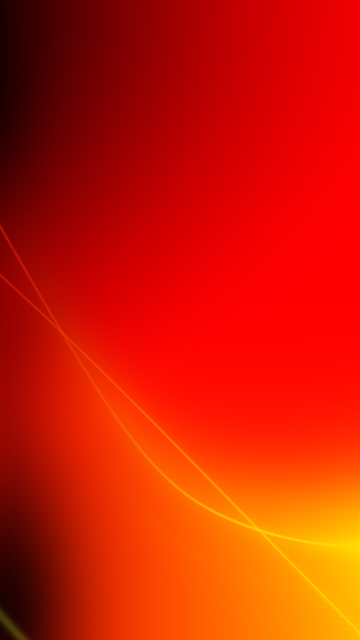
This background is drawn by a Shadertoy shader. Its source:

```glsl
// Red to amber gradient with two crossing light arcs and faint strands.

const float ASPECT = 16.0 / 9.0;
const float PI = 3.14159265;

float bell(float d, float width) {
    float r = d / width;
    return exp(-r * r);
}

// Steep descent that levels out toward the right.
float bowlCurve(float x) {
    float fall = 0.19 * log(1.0 + exp((0.51 - x) * 1.75 / 0.19));
    return 0.255 + fall + 0.03 * bell(x - 0.62, 0.22);
}

// Nearly straight descending diagonal.
float diagonalCurve(float x) {
    return 1.014 - 0.9 * x - 0.095 * x * x - 0.022 * x * sin(PI * x);
}

// Turns a vertical offset into an approximate distance to a sloped curve.
float slopeDistance(float offset, float slope) {
    return offset * inversesqrt(1.0 + slope * slope);
}

vec3 background(vec2 p, float aboveBowl) {
    float top = 1.0 - p.y / ASPECT;

    // Red brightens away from the upper left.
    float ramp = clamp((1.05 * p.x + 2.4 * top * top) / 1.35, 0.0, 1.0);
    float red = 1.0 - 0.89 * pow(1.0 - ramp, 1.8);
    red -= 0.08 * bell(p.x, 0.12) * bell(top - 0.2, 0.12);
    red *= 1.0 - 0.22 * bell(p.x, 0.14) * smoothstep(0.4, 0.55, top);

    // Soft shadow in the lower left corner.
    float shadow = bell(length((p - vec2(0.0, 0.06)) / vec2(0.22, 0.43)), 1.0);
    red *= 1.0 - 0.87 * shadow;

    // Amber warmth fills the bowl and fades above its rim.
    float rimFade = bell(max(aboveBowl, 0.0), mix(0.11, 0.235, p.x));
    float warmth = 0.65 * pow(max(p.x, 0.0), 1.25) * rimFade;
    warmth += 0.09 * p.x * bell(aboveBowl, 0.13);
    warmth += 0.05 * smoothstep(0.45, 0.7, top);
    return vec3(red, warmth * red, 0.004);
}

void mainImage(out vec4 fragColor, in vec2 fragCoord) {
    vec2 p = fragCoord / iResolution.xy * vec2(1.0, ASPECT);
    float pixel = 1.0 / iResolution.x;
    float lineWidth = max(0.003, 0.8 * pixel);

    float delta = 0.004;
    float bowlY = bowlCurve(p.x);
    float bowlSlope = (bowlCurve(p.x + delta) - bowlY) / delta;
    float diagonalY = diagonalCurve(p.x);
    float diagonalSlope = (diagonalCurve(p.x + delta) - diagonalY) / delta;
    float bowlD = slopeDistance(p.y - bowlY, bowlSlope);
    float diagonalD = slopeDistance(p.y - diagonalY, diagonalSlope);

    vec3 color = background(p, p.y - bowlY);

    // Faint parallel strands in the lower bowl.
    float strands = 0.0;
    for (int i = 0; i < 10; i++) {
        float k = float(i);
        float y = bowlY - 0.13 - 0.013 * k - 0.01 * sin(k * 0.5 + p.x * 4.0);
        strands += bell(slopeDistance(p.y - y, bowlSlope), lineWidth);
    }
    color.g += 0.016 * strands * smoothstep(0.15, 0.5, p.x);

    // Bright arcs shift from ember red to yellow.
    vec3 lineColor = mix(vec3(0.95, 0.15, 0.04), vec3(1.0, 0.85, 0.03),
                         smoothstep(0.0, 0.8, p.x));
    float bowlLight = mix(0.5, 0.9, smoothstep(0.1, 0.6, p.x));
    float diagonalLight = mix(0.55, 0.75, p.x);
    color.g += 0.07 * p.x * (bell(bowlD, 0.028) + 0.5 * bell(diagonalD, 0.02));
    color = mix(color, lineColor, bowlLight * bell(bowlD, lineWidth * 1.2));
    color = mix(color, lineColor, diagonalLight * bell(diagonalD, lineWidth));

    // Olive streak across the lower left corner.
    float streak = bell(slopeDistance(p.y - 0.07 + 1.1 * p.x, -1.1), 0.014);
    color += vec3(0.17, 0.23, 0.04) * streak;

    fragColor = vec4(clamp(color, 0.0, 1.0), 1.0);
}
```
